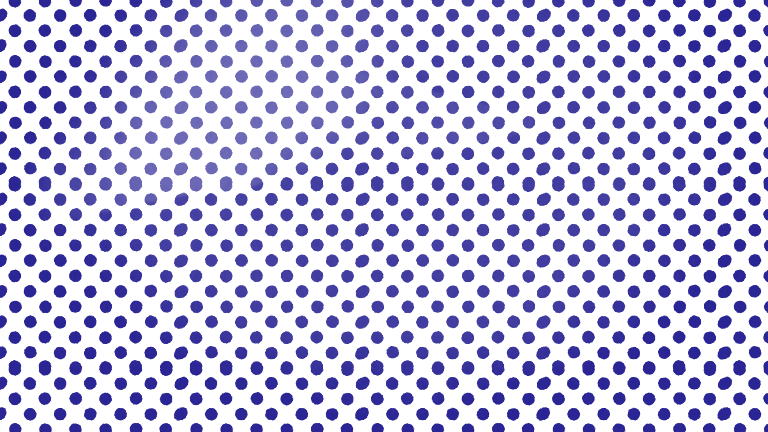
A Shadertoy shader for this pattern:

```glsl
float hash(vec2 p) {
    vec3 q = fract(p.xyx * 0.1031);
    q += dot(q, q.yzx + 33.33);
    return fract((q.x + q.y) * q.z);
}

float noise(vec2 p) {
    vec2 cell = floor(p), f = fract(p);
    f = f * f * (3.0 - 2.0 * f);
    return mix(mix(hash(cell), hash(cell + vec2(1, 0)), f.x),
               mix(hash(cell + vec2(0, 1)), hash(cell + vec2(1, 1)), f.x), f.y);
}

float fbm(vec2 p) {
    float sum = 0.0, amplitude = 0.5;
    for (int i = 0; i < 4; i++) {
        sum += amplitude * noise(p);
        p = p * 2.03 + 7.1;
        amplitude *= 0.5;
    }
    return sum;
}

// Signed distance to one of two interleaved dot lattices, y pointing down
float dotLattice(vec2 p, vec2 shift) {
    vec2 pitch = vec2(0.0699, 0.0710);
    vec2 g = p / pitch - shift;
    vec2 cell = floor(g + 0.5);
    vec2 id = mod(cell, 6.0);
    vec2 seed = id + shift * 23.0;
    vec2 d = (g - cell) * pitch;
    d -= 0.0018 * (vec2(hash(seed + 3.7), hash(seed + 51.3)) - 0.5);
    float edge = (noise(d / 0.0035 + seed * 19.0 + 40.0) - 0.5) * 0.0016;

    // Doubled dots along the seams of each six-by-six tile
    if (shift.x > 0.0 && id.y < 0.5) {
        float stretch = mix(0.0012, 0.0031, step(1.0, abs(id.x - 2.5)));
        d.y -= clamp(d.y, -stretch, stretch);
    }
    if (shift.y > 0.0 && id.x < 0.5) {
        d.y += 0.22 * d.x;
        d.x -= clamp(d.x, -0.0016, 0.0016);
    }
    return length(d) - 0.0144 + edge;
}

// Uneven fading of the ink, 0 is full strength
float fading(vec2 p) {
    vec2 w = p + 0.16 * (vec2(fbm(p * 4.0), fbm(p * 4.0 + 31.0)) - 0.47);
    float broad = 1.0 - smoothstep(0.68, 1.12, length((w - vec2(0.90, 0.62)) / vec2(0.78, 0.52)));

    // Diagonal pale patch, cut off by a crease on its lower side
    vec2 c = mat2(0.82, -0.57, 0.57, 0.82) * (w - vec2(0.53, 0.74));
    float patchy = 1.0 - smoothstep(0.35, 1.15, length(c / vec2(0.50, 0.27)));
    float crease = p.y - 0.457 - 0.195 * p.x + 0.03 * (fbm(p * 9.0) - 0.47);
    float above = smoothstep(-0.006, 0.008, crease);
    patchy *= mix(0.12, 1.0, above);

    // Thin wedge running right between two creases
    float wedge = above * smoothstep(-0.006, 0.008, 1.04 - 0.25 * p.x - p.y);
    wedge *= smoothstep(0.75, 1.0, p.x) * (1.0 - smoothstep(1.1, 1.4, p.x));

    float mottle = 0.10 * (fbm(p * 13.0) - 0.47) + 0.10 * (noise(p * 190.0) - 0.5);
    return clamp(0.40 * broad + 0.72 * patchy + 0.25 * wedge + mottle, 0.0, 1.2);
}

void mainImage(out vec4 fragColor, in vec2 fragCoord) {
    vec2 p = fragCoord / iResolution.y;
    vec2 fromTop = vec2(p.x, 1.0 - p.y);
    float d = min(dotLattice(fromTop, vec2(0.5, 0.0)), dotLattice(fromTop, vec2(0.0, 0.5)));
    float pixel = 0.6 / iResolution.y;
    float coverage = 1.0 - smoothstep(-pixel, pixel, d);
    vec3 ink = mix(vec3(0.165, 0.145, 0.58), vec3(0.40, 0.385, 0.70), fading(p));
    fragColor = vec4(mix(vec3(1.0), ink, coverage), 1.0);
}
```
